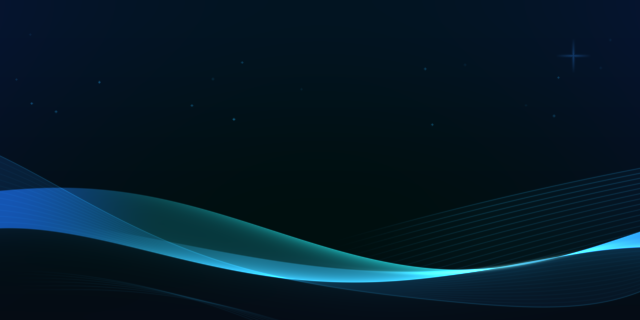
A Shadertoy shader for this background:

```glsl
// Night backdrop with translucent silk ribbons, fine line meshes and faint stars.
// Ribbon edges are quintic curves; fills, rim glows and threads are layered
// additively over a dark gradient, in units of the canvas height.

const vec3 NIGHT_TOP   = vec3(0.008, 0.078, 0.130);
const vec3 NIGHT_MID   = vec3(0.000, 0.058, 0.058);
const vec3 NIGHT_FLOOR = vec3(0.018, 0.045, 0.080);
const vec3 SIDE_BLUE   = vec3(0.014, 0.000, 0.052);
const vec3 DEEP_BLUE   = vec3(0.050, 0.210, 0.480);
const vec3 TEAL        = vec3(0.025, 0.150, 0.165);
const vec3 SKY_BLUE    = vec3(0.130, 0.400, 0.700);
const vec3 VEIL_BLUE   = vec3(0.018, 0.075, 0.130);
const vec3 RIM_TEAL    = vec3(0.080, 0.480, 0.480);
const vec3 RIM_CYAN    = vec3(0.170, 0.460, 0.560);
const vec3 THREAD      = vec3(0.035, 0.170, 0.230);
const vec3 STAR_COLOR  = vec3(0.080, 0.360, 0.500);
const vec2 SPARKLE_POS = vec2(0.896, 0.8255); // fractions of the canvas
const float SPARKLE_ARM = 0.055;
const float STAR_CELL = 0.14;
const float STAR_ARM = 0.006;
const int MESH_LINES = 13;
const int FLOOR_LINES = 6;

float px; // height of one pixel

// Quintic in s, from -1 at the left to 1 at the right
float curve(float s, vec3 low, vec3 high) {
    return dot(low, vec3(1.0, s, s * s)) + s * s * s * dot(high, vec3(1.0, s, s * s));
}

float above(float d) { return smoothstep(-px, px, d); }

float thread(float d, float width) {
    float w = max(width, 0.8 * px);
    return exp(-d * d / (w * w));
}

// Glow on the positive side of an edge only
float rim(float d, float reach) { return above(d) * exp(-max(d, 0.0) / reach); }

vec2 hash2(vec2 p) {
    vec3 q = fract(p.xyx * vec3(0.1031, 0.1030, 0.0973));
    q += dot(q, q.yzx + 33.33);
    return fract((q.xx + q.yz) * q.zy);
}

// Four pointed star with tapered arms
float cross4(vec2 d, float arm, float width) {
    d = abs(d);
    vec2 taper = max(1.0 - d / arm, 0.0);
    return max(thread(d.y, width) * taper.x, thread(d.x, width) * taper.y);
}

float stars(vec2 p) {
    vec2 cell = floor(p / STAR_CELL);
    vec2 place = 0.15 + 0.7 * hash2(cell + 7.0);
    vec2 chance = hash2(cell + 61.0);
    vec2 center = (cell + place) * STAR_CELL;
    float shown = step(0.4, chance.x) * step(0.6, center.y) * step(center.y, 0.93);
    return shown * mix(0.15, 1.0, chance.y * chance.y) * cross4(p - center, STAR_ARM, 0.0015);
}

// Upper edge of the mesh that rises to the right
float meshEdge(float t) {
    float q = (t - 0.508) / 0.492;
    return 0.237 + 0.237 * q * (1.2 - 0.2 * q);
}

void mainImage(out vec4 fragColor, in vec2 fragCoord) {
    px = 1.0 / iResolution.y;
    vec2 p = fragCoord * px;
    float t = fragCoord.x / iResolution.x, y = p.y, s = 2.0 * t - 1.0;

    // Ribbon edges
    float crest = curve(s, vec3(0.2344, -0.2982, 0.1523), vec3(0.3318, -0.0469, -0.0974));
    float base  = curve(s, vec3(0.1198, -0.0585, 0.2740), vec3(0.0245, -0.1372, 0.0040));
    float veil  = curve(s, vec3(0.1094, -0.1721, 0.1654), vec3(-0.1659, 0.0260, 0.1258));
    float fold  = curve(s, vec3(0.1667, -0.1094, 0.1701), vec3(0.0859, -0.0555, -0.0104));
    float top = max(crest, base), bottom = min(crest, base);
    float ribbon = above(top - y) * above(y - bottom);
    float right = smoothstep(0.65, 1.0, t);

    // Background
    vec3 col = mix(NIGHT_MID, NIGHT_TOP, smoothstep(0.3, 1.0, y));
    col = mix(NIGHT_FLOOR, col, smoothstep(0.0, 0.25, y));
    col += SIDE_BLUE * s * s * smoothstep(0.0, 0.4, y);

    // Stars and the large sparkle
    col += STAR_COLOR * stars(p);
    vec2 toSparkle = p - SPARKLE_POS * vec2(iResolution.x * px, 1.0);
    col += vec3(0.05, 0.14, 0.24) * cross4(toSparkle, SPARKLE_ARM, 0.004);

    // Veil behind the ribbon
    float veilBand = above(max(veil, base) - y) * above(y - min(veil, base));
    col += VEIL_BLUE * veilBand * mix(0.85, 0.45, smoothstep(0.1, 0.5, t));
    col += THREAD * 0.45 * thread(y - veil, 0.002);

    // Ribbon body
    vec3 body = mix(DEEP_BLUE, TEAL, smoothstep(0.0, 0.26, t));
    col += ribbon * mix(body, SKY_BLUE, right);
    float foldBand = above(fold - y) * above(y - base);
    float foldFade = smoothstep(0.12, 0.42, t) * (1.0 - smoothstep(0.72, 0.8, t));
    col += vec3(0.06, 0.20, 0.28) * foldBand * foldFade;

    // Rim light and the bright pinch
    float crestLight = smoothstep(0.1, 0.62, t) * (1.0 - 0.6 * right);
    col += RIM_TEAL * ribbon * rim(crest - y, 0.022) * crestLight;
    col += RIM_CYAN * ribbon * rim(y - base, 0.022) * smoothstep(0.03, 0.5, t);
    float pinch = exp(-pow((t - 0.77) / 0.13, 2.0));
    col += vec3(0.25, 0.45, 0.45) * pinch * thread(y - 0.5 * (top + bottom), 0.006);

    // Soft light spilling below
    float spill = mix(0.45, 1.0, smoothstep(0.4, 0.8, t));
    col += vec3(0.025, 0.10, 0.15) * spill * rim(bottom - y, 0.05);

    // Mesh to the right, with threads across the veil
    float meshFade = smoothstep(0.5, 0.8, t) * above(y - top);
    col += THREAD * 0.12 * meshFade * above(meshEdge(t) - y);
    for (int i = 0; i < MESH_LINES; i++) {
        float k = float(i) / float(MESH_LINES - 1);
        float riser = meshEdge(t - 0.27 * k) - 0.08 * k;
        col += THREAD * mix(0.6, 0.25, k) * meshFade * thread(y - riser, 0.0015);
        col += THREAD * 0.10 * thread(y - mix(base, veil, k), 0.0015);
    }

    // Threads falling away at the lower left
    for (int i = 0; i < FLOOR_LINES; i++) {
        float k = float(i);
        float x = max(t - 0.025 * k, 0.0);
        float fall = 0.155 - 0.012 * k - x * x;
        col += THREAD * 0.18 * smoothstep(0.0, 0.2, t) * thread(y - fall, 0.0015);
    }

    fragColor = vec4(clamp(col, 0.0, 1.0), 1.0);
}
```
